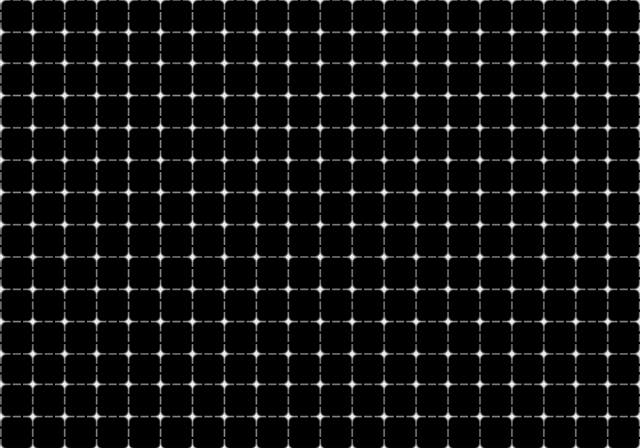
Reproduce this pattern procedurally as a Shadertoy shader.

```glsl
const vec2  PITCH      = vec2(0.04991, 0.0721);   // cell size, share of canvas
const vec2  OFFSET     = vec2(0.0013, -0.0031);   // first crossing, from top left
const vec2  SEAMS      = vec2(0.107, 0.825);      // heights where the rows slip
const vec2  SLIPS      = vec2(0.003, -0.0043);    // row shift above and below them
const float CORNER     = 0.162;                   // corner radius, in cells
const float HALF_LINE  = 0.0105;                  // half line width, in cells
const float GAP_CENTER = 0.338;                   // dash gap, from the crossing
const float HALF_GAP   = 0.034;
const float SOFTNESS   = 0.0685;                  // edge blur, in cells
const vec3  BACKGROUND = vec3(0.0);
const vec3  STAR_COLOR = vec3(0.93);
const vec3  LINE_COLOR = vec3(0.85);

// Positive in the channel between rounded cells, negative inside a cell
float channelDistance(vec2 d) {
    vec2 q = max(CORNER + HALF_LINE - d, 0.0);
    return length(q) - CORNER;
}

// Positive on a dash, negative in the gap beside it
float dashDistance(float along) {
    return abs(along - GAP_CENTER) - HALF_GAP;
}

float coverage(float dist, float blur) {
    return clamp(0.5 + dist / blur, 0.0, 1.0);
}

void mainImage(out vec4 fragColor, in vec2 fragCoord) {
    vec2 uv = fragCoord / iResolution.xy;
    uv.y = 1.0 - uv.y;

    // Slipped rows at the top and bottom
    float slip = SLIPS.x * step(uv.y, SEAMS.x) + SLIPS.y * step(SEAMS.y, uv.y);
    uv.y -= slip;

    // Fold every cell onto its nearest crossing
    vec2 grid = (uv - OFFSET) / PITCH;
    vec2 d = abs(grid - round(grid));
    float along = max(d.x, d.y);
    float pixel = 1.0 / (PITCH.x * iResolution.x);

    // Stars and dashed lines
    float light = coverage(channelDistance(d), max(SOFTNESS, pixel))
                * coverage(dashDistance(along), pixel);
    vec3 ink = mix(STAR_COLOR, LINE_COLOR, smoothstep(0.1, 0.2, along));

    fragColor = vec4(mix(BACKGROUND, ink, light), 1.0);
}
```
